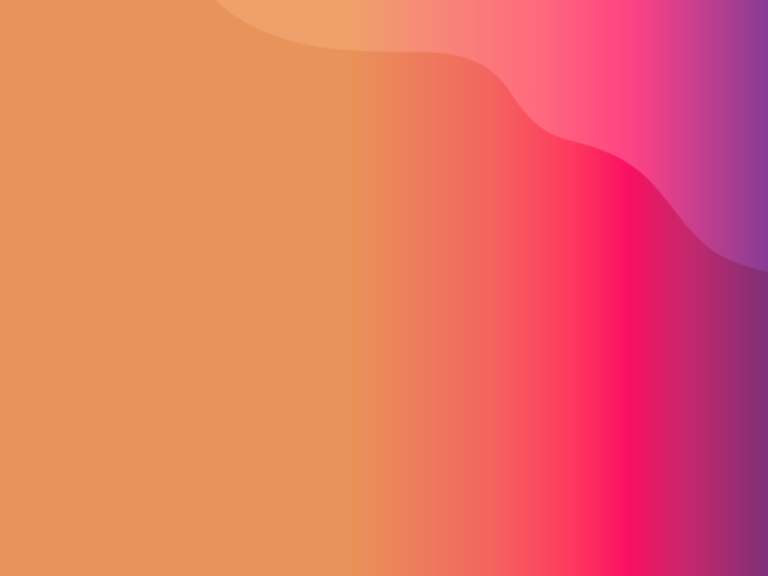
Give the GLSL for this background, as a WebGL 1 fragment shader.

```glsl
precision highp float;
// Orange to pink to violet gradient with a paler wavy band across the upper right.

uniform vec2 u_resolution;

// Fraction of the way from stop a to stop b.
float ramp(float a, float b, float x) {
    return clamp((x - a) / (b - a), 0.0, 1.0);
}

// Cubic segment between knots holding (x, depth, slope).
float segment(float x, vec3 a, vec3 b) {
    float width = b.x - a.x;
    float t = ramp(a.x, b.x, x);
    float s = 1.0 - t;
    return s * s * ((1.0 + 2.0 * t) * a.y + t * width * a.z)
         + t * t * ((1.0 + 2.0 * s) * b.y - s * width * b.z);
}

// Extends the curve by one segment once x has passed its first knot.
void extend(inout float depth, inout vec3 last, vec3 next, float x) {
    if (x >= last.x) depth = segment(x, last, next);
    last = next;
}

// Depth of the wave below the top edge.
float waveDepth(float x) {
    vec3 knot = vec3(0.280, 0.0, 1.25);
    float depth = (x - knot.x) * knot.z;
    extend(depth, knot, vec3(0.352, 0.059, 0.53), x);
    extend(depth, knot, vec3(0.508, 0.090, 0.04), x);
    extend(depth, knot, vec3(0.625, 0.111, 0.67), x);
    extend(depth, knot, vec3(0.667, 0.165, 2.05), x);
    extend(depth, knot, vec3(0.716, 0.231, 0.67), x);
    extend(depth, knot, vec3(0.768, 0.2535, 0.43), x);
    extend(depth, knot, vec3(0.846, 0.314, 1.35), x);
    extend(depth, knot, vec3(0.885, 0.377, 1.68), x);
    extend(depth, knot, vec3(0.9375, 0.443, 0.73), x);
    extend(depth, knot, vec3(1.0, 0.472, 0.32), x);
    return depth;
}

// Deep gradient of the main field.
vec3 fieldColor(float x) {
    vec3 orange = vec3(0.910, 0.576, 0.349);
    vec3 coral = vec3(0.953, 0.396, 0.373);
    vec3 red = vec3(1.0, 0.227, 0.373);
    vec3 crimson = vec3(0.980, 0.063, 0.380);
    vec3 plum = vec3(0.769, 0.157, 0.424);
    vec3 violet = vec3(0.490, 0.188, 0.471);
    vec3 color = mix(orange, coral, ramp(0.455, 0.638, x));
    color = mix(color, red, ramp(0.638, 0.742, x));
    color = mix(color, crimson, ramp(0.742, 0.818, x));
    color = mix(color, plum, ramp(0.818, 0.898, x));
    return mix(color, violet, ramp(0.898, 1.0, x));
}

// Paler gradient inside the wave.
vec3 waveColor(float x) {
    vec3 apricot = vec3(0.941, 0.627, 0.420);
    vec3 salmon = vec3(0.973, 0.510, 0.478);
    vec3 rose = vec3(1.0, 0.412, 0.490);
    vec3 pink = vec3(1.0, 0.275, 0.510);
    vec3 magenta = vec3(0.949, 0.251, 0.529);
    vec3 violet = vec3(0.529, 0.235, 0.588);
    vec3 color = mix(apricot, salmon, ramp(0.46, 0.59, x));
    color = mix(color, rose, ramp(0.59, 0.703, x));
    color = mix(color, pink, ramp(0.703, 0.805, x));
    color = mix(color, magenta, ramp(0.805, 0.846, x));
    return mix(color, violet, ramp(0.846, 1.0, x));
}

void main() {
    vec2 uv = gl_FragCoord.xy / u_resolution;

    // Distance to the wave edge, corrected for its steepness.
    float step_ = 0.002;
    float depth = waveDepth(uv.x);
    float slope = (waveDepth(uv.x + step_) - waveDepth(uv.x - step_)) / (2.0 * step_);
    slope *= u_resolution.y / u_resolution.x;
    float edge = (depth - (1.0 - uv.y)) / sqrt(1.0 + slope * slope);

    // Blend the two gradients over a thin soft edge.
    float softness = max(0.0022, 0.75 / u_resolution.y);
    float inside = smoothstep(-softness, softness, edge);
    gl_FragColor = vec4(mix(fieldColor(uv.x), waveColor(uv.x), inside), 1.0);
}
```
